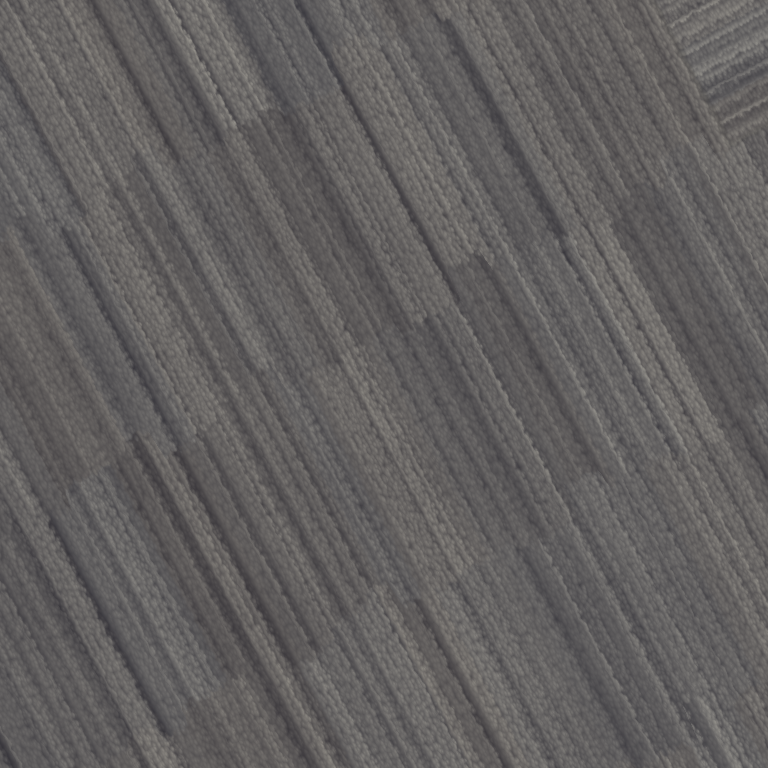
Give the GLSL for this texture, as a WebGL 2 fragment shader.

```glsl
#version 300 es
precision highp float;
// Grey plank carpet: slanted ribbed stripes in staggered tile rows, one tile quarter-turned.

uniform vec2 u_resolution;
out vec4 outColor;

const vec2 ACROSS = vec2(0.880, 0.475);   // direction across the stripes
const vec2 ALONG = vec2(0.475, -0.880);   // direction along the stripes
const float TILE_LENGTH = 0.323;
const float SEAM_START = 0.049;
const float TURN_EDGE = 1.223;            // side edge of the turned tile
const float TURN_END = -0.262;            // lower edge of the turned tile
const float WIDE_BAND = 0.056;
const float NARROW_BAND = 0.018;
const float RIB_PITCH = 0.0102;
const vec2 YARN = vec2(0.0042, 0.0078);   // size of one tuft
const vec3 CHARCOAL = vec3(0.315, 0.306, 0.314);
const vec3 PALE = vec3(0.466, 0.455, 0.443);
const vec3 WARM_TINT = vec3(0.008, 0.001, -0.007);
const float SHARED_SEED = 23.0;           // stripes that run on through all rows
const float TAU = 6.2831853;

float hash(vec2 p) {
  vec3 q = fract(p.xyx * vec3(0.1031, 0.1030, 0.0973));
  q += dot(q, q.yzx + 33.33);
  return fract((q.x + q.y) * q.z);
}

// Distance to the nearest scattered point
float cellular(vec2 p) {
  vec2 cell = floor(p), f = fract(p);
  float nearest = 2.0;
  for (int j = -1; j <= 1; j++) {
    for (int i = -1; i <= 1; i++) {
      vec2 o = vec2(i, j);
      vec2 jitter = vec2(hash(cell + o), hash(cell + o + 57.0));
      nearest = min(nearest, length(o + jitter - f));
    }
  }
  return nearest;
}

// Random flat tones with irregular, softened borders
float bands(float x, float pitch, float seed) {
  float s = x / pitch, i = floor(s);
  float border = 0.2 + 0.6 * hash(vec2(i, seed + 13.0));
  float soft = 0.0022 / pitch;
  float blend = smoothstep(border - soft, border + soft, s - i);
  return mix(hash(vec2(i, seed)), hash(vec2(i + 1.0, seed)), blend);
}

// Thin lines at random offsets; chance sets how many cells hold one
float thinLines(float x, float pitch, float halfWidth, float chance, float seed) {
  float s = x / pitch, i = floor(s);
  float center = 0.28 + 0.44 * hash(vec2(i, seed));
  float d = abs(s - i - center) * pitch;
  float strength = step(hash(vec2(i, seed + 5.0)), chance);
  return strength * (1.0 - smoothstep(0.3 * halfWidth, 1.4 * halfWidth, d));
}

// q.x runs across the stripes, q.y along them
vec3 carpet(vec2 q, float row, float tuft, float clump) {
  float seed = 40.0 + row * 17.0;
  float x = q.x + 0.0045 * (clump - 0.45) + 0.0025 * (tuft - 0.45);

  // Broad and narrow stripes
  float tone = 0.58 + 0.40 * (bands(x, WIDE_BAND, seed) - 0.5);
  tone += 0.26 * (bands(x, WIDE_BAND * 0.7, SHARED_SEED) - 0.5);
  tone += 0.52 * (bands(x, NARROW_BAND, seed + 3.0) - 0.5);

  // Ribs show mostly on the pale stripes
  float ribbed = smoothstep(0.3, 0.75, tone);
  tone += (0.03 + 0.15 * ribbed) * sin(TAU * x / RIB_PITCH);

  // Shadowed grooves and pale pinstripes
  tone -= 0.34 * thinLines(x, 0.047, 0.0060, 0.85, SHARED_SEED + 7.0);
  tone -= 0.30 * thinLines(x, 0.038, 0.0045, 0.55, seed + 7.0);
  tone += 0.36 * thinLines(x, 0.046, 0.0024, 0.60, seed + 9.0);

  // Tufts and uneven wear
  tone += (0.42 + 0.38 * ribbed) * (0.45 - tuft) + 0.34 * (0.45 - clump);
  tone += 0.03 * (sin(q.x * 9.0 + q.y * 13.0) + sin(q.y * 31.0 - q.x * 17.0 + row));

  float warmth = bands(x, WIDE_BAND * 1.7, seed + 11.0) - 0.5;
  return mix(CHARCOAL, PALE, tone) + WARM_TINT * warmth;
}

void main() {
  vec2 p = gl_FragCoord.xy / u_resolution;
  vec2 q = vec2(dot(p, ACROSS), dot(p, ALONG));
  float edge = 0.0045;
  float tuft = cellular(q / YARN);
  float clump = cellular(q / (YARN * vec2(1.9, 1.6)) + 31.0);

  // Tile rows, with ragged joints
  float stagger = 0.16 * (bands(q.x, WIDE_BAND * 0.8, 3.0) - 0.5) + 0.05 * (clump - 0.45);
  float t = (q.y - SEAM_START) / TILE_LENGTH + stagger;
  float row = floor(t + 0.5);
  float fromSeam = (t - row) * TILE_LENGTH;
  vec3 color = mix(carpet(q, row - 1.0, tuft, clump), carpet(q, row, tuft, clump),
                   smoothstep(-edge, edge, fromSeam));

  // Quarter-turned tile at the upper right
  float inside = min(q.x - TURN_EDGE, TURN_END - q.y) + 0.004 * (clump - 0.45);
  vec3 turned = carpet(q.yx, 9.0, tuft, clump) + 0.008;
  color = mix(color, turned, smoothstep(-edge, edge, inside));
  color *= 1.0 - 0.12 * (1.0 - smoothstep(0.0, 1.5 * edge, abs(inside)));

  outColor = vec4(color, 1.0);
}
```
